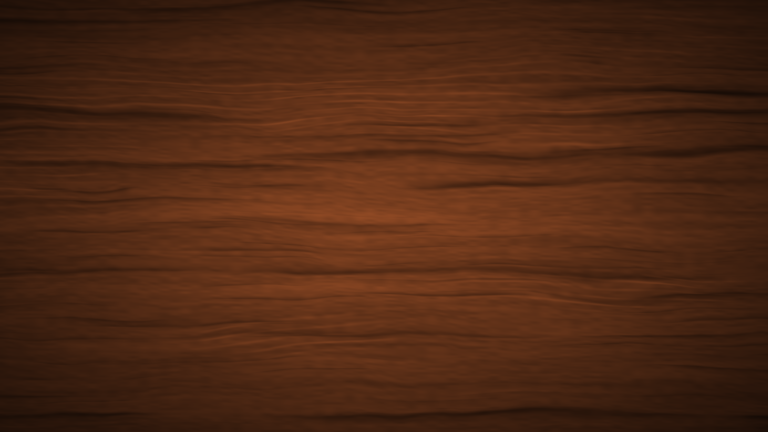
Reproduce this texture procedurally as a WebGL 2 fragment shader.

```glsl
#version 300 es
precision highp float;
// Dark polished wood with horizontal grain under a soft central light.
// Layered sines bend the grain; two sizes of scattered cells hold tapered
// streaks frayed by fibres, over stretched noise and pale contour lines.

#define BROAD_CELL vec2(0.70, 0.085)
#define THIN_CELL vec2(0.36, 0.034)
#define BROAD_DEPTH 0.56
#define THIN_DEPTH 0.36
#define FIBRE_CONTRAST 0.34
#define PORE_CONTRAST 0.13
#define FIGURE_CONTRAST 0.24
#define BEND 0.006
#define LIGHT_FALLOFF 0.72
#define WOOD_LIT vec3(0.478, 0.244, 0.120)

uniform vec2 u_resolution;
out vec4 outColor;

float hash(vec2 p) {
    vec3 q = fract(vec3(p.xyx) * vec3(0.1031, 0.1030, 0.0973));
    q += dot(q, q.yzx + 33.33);
    return fract((q.x + q.y) * q.z);
}

float noise(vec2 p) {
    vec2 cell = floor(p), f = fract(p);
    f = f * f * (3.0 - 2.0 * f);
    float low = mix(hash(cell), hash(cell + vec2(1, 0)), f.x);
    float high = mix(hash(cell + vec2(0, 1)), hash(cell + vec2(1, 1)), f.x);
    return mix(low, high, f.y);
}

// Long waves plus small local wobbles that shift the fibres.
vec2 bendGrain(vec2 p) {
    float wave = sin(p.x * 2.9 + p.y * 7.0 + 0.6)
               + 0.6 * sin(p.x * 7.3 - p.y * 15.0 + 2.1)
               + 0.3 * sin(p.x * 16.7 + p.y * 31.0);
    float local = noise(p * vec2(5.0, 13.0)) + 0.5 * noise(p * vec2(13.0, 30.0));
    return vec2(p.x, p.y + BEND * (wave + 1.8 * (local - 0.75)));
}

// Tapered streaks, one per cell, with a firmer edge on one side.
float streaks(vec2 p, vec2 cellSize, float pixel) {
    vec2 home = floor(p / cellSize);
    float clear = 1.0;
    for (int j = -1; j <= 1; j++) {
        for (int i = -1; i <= 1; i++) {
            vec2 id = home + vec2(i, j);
            float size = hash(id + 17.3);
            float side = hash(id + 41.7) < 0.5 ? -1.0 : 1.0;
            vec2 centre = (id + vec2(hash(id + 3.1), hash(id + 8.9))) * cellSize;
            float along = (p.x - centre.x) / (cellSize.x * mix(0.35, 0.95, hash(id + 29.5)));
            float taper = max(1.0 - along * along, 0.0);
            float curve = 0.05 * cellSize.y * sin(along * 4.0 + size * 40.0);
            float across = (p.y - centre.y - curve) * side;
            float width = cellSize.y * mix(0.05, 0.17, size * size) * (0.3 + 0.7 * taper);
            float firm = smoothstep(-0.8 * width - pixel, 0.4 * width + pixel, across);
            float fade = exp(-max(across, 0.0) / width);
            float strength = smoothstep(0.1, 0.9, size) * smoothstep(0.0, 0.8, taper);
            clear *= 1.0 - strength * firm * fade;
        }
    }
    return 1.0 - clear;
}

// Thin pale lines following the contours of a stretched height field.
float paleFigure(vec2 p) {
    float height = noise(p * vec2(2.3, 13.0) + 5.0) * 2.2 + p.y * 52.0;
    float ridge = pow(0.5 + 0.5 * cos(6.2832 * height), 4.0);
    float band = smoothstep(0.48, 0.80, noise(p * vec2(1.5, 9.0) + 21.0));
    return ridge * band * noise(p * vec2(6.0, 70.0));
}

void main() {
    vec2 uv = gl_FragCoord.xy / u_resolution;
    vec2 board = gl_FragCoord.xy / u_resolution.y;
    vec2 grain = bendGrain(board);
    float pixel = 0.7 / u_resolution.y;

    // Fibres from broad bands to fine threads.
    float thread = noise(grain * vec2(4.5, 125.0) + 31.0);
    float fibre = 0.30 * noise(grain * vec2(1.2, 19.0))
                + 0.34 * noise(grain * vec2(2.4, 58.0) + 9.0)
                + 0.36 * thread - 0.5;
    // Short slanted pores.
    vec2 slanted = vec2(grain.x, grain.y + 0.05 * board.x);
    float pore = noise(slanted * vec2(42.0, 190.0)) - 0.5;

    float tone = 1.0 + FIBRE_CONTRAST * fibre + PORE_CONTRAST * pore;
    tone += FIGURE_CONTRAST * paleFigure(grain);

    // Fibres fray the streaks and break them along their length.
    float fray = 0.55 + 0.60 * noise(grain * vec2(3.5, 95.0) + 57.0);
    float gaps = smoothstep(0.15, 0.60, noise(grain * vec2(5.0, 22.0) + 73.0));
    float broad = BROAD_DEPTH * streaks(grain, BROAD_CELL, pixel) * fray;
    float thin = THIN_DEPTH * streaks(grain + 0.37, THIN_CELL, pixel) * gaps;
    vec3 wood = WOOD_LIT * tone * (1.0 - broad) * (1.0 - thin);

    // Oval pool of light fading towards the corners.
    vec2 offset = uv * 2.0 - 1.0;
    float light = exp(-LIGHT_FALLOFF * dot(offset, offset));
    outColor = vec4(wood * (0.05 + 0.95 * light), 1.0);
}
```
